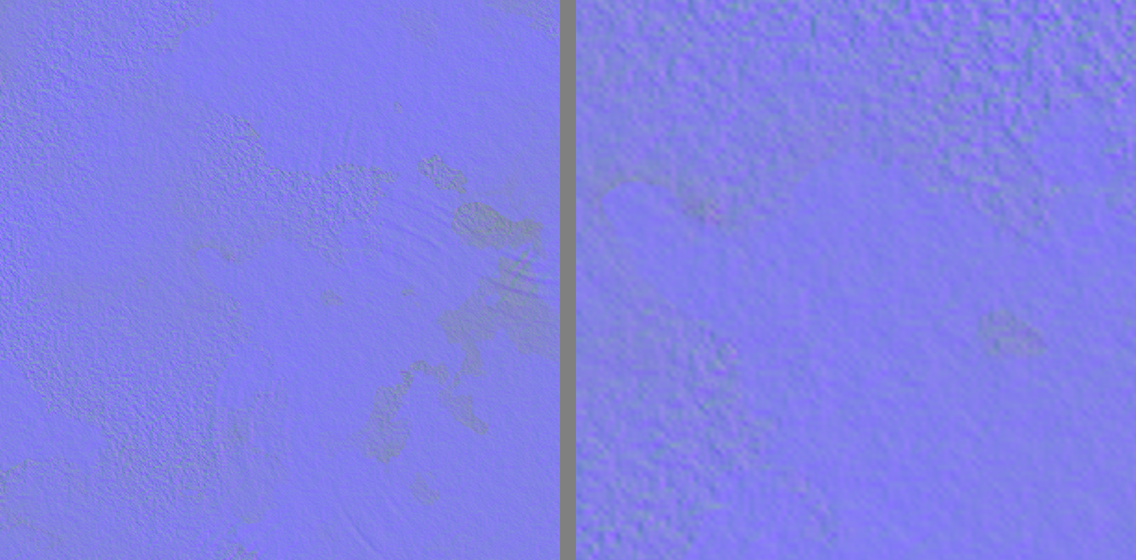
Left, the full canvas; right, a detail of the centre.
Give the GLSL for this texture map, as a WebGL 2 fragment shader.

```glsl
#version 300 es
precision highp float;
// Normal map of weathered plaster: smooth plates, crumbled edges, fine grain and trowel strokes.
uniform vec2 u_resolution;
out vec4 outColor;

const vec3 WORN_COLOR = vec3(0.51, 0.535, 0.74);
const vec3 BASE_COLOR = vec3(0.51, 0.512, 0.885);
const vec3 FLAT_COLOR = vec3(0.51, 0.49, 0.965);
const float PLATE_SCALE = 2.6;
const float PLATE_LEVEL = 0.56;
const float EDGE_JITTER = 0.1;
const float CRUST_WIDTH = 0.02;
const float GRAIN_SCALE = 165.0;
const float GRAIN_SLOPE = 0.00024;
const float BLUE_RELIEF = 0.85;
const float SAMPLE_STEP = 0.0016;
const float STROKE_DENSITY = 110.0;
const int STROKE_GROUPS = 8;

float hash(vec2 cell) {
    uvec2 q = uvec2(ivec2(cell)) * uvec2(1597334673u, 3812015801u);
    uint h = (q.x ^ q.y) * 1597334673u;
    h = (h ^ (h >> 15u)) * 2246822519u;
    h ^= h >> 13u;
    return float(h >> 8u) / 16777216.0;
}

float noise(vec2 p) {
    vec2 cell = floor(p);
    vec2 f = fract(p);
    f = f * f * (3.0 - 2.0 * f);
    float low = mix(hash(cell), hash(cell + vec2(1, 0)), f.x);
    float high = mix(hash(cell + vec2(0, 1)), hash(cell + vec2(1, 1)), f.x);
    return mix(low, high, f.y);
}

float fbm(vec2 p) {
    const mat2 TURN = mat2(1.6, 1.2, -1.2, 1.6);
    float sum = 0.0;
    float gain = 0.5;
    for (int i = 0; i < 6; i++) {
        sum += gain * noise(p);
        p = TURN * p + 17.3;
        gain *= 0.5;
    }
    return sum / 0.984;
}

// Groups of curved parallel ridges, each fading out around a random spot.
float strokes(vec2 p) {
    float sum = 0.0;
    for (int i = 0; i < STROKE_GROUPS; i++) {
        float id = float(i);
        vec2 spot = vec2(hash(vec2(id, 31)), hash(vec2(id, 57)));
        float heading = 6.2832 * hash(vec2(id, 83));
        vec2 toCenter = p - spot - 0.3 * vec2(cos(heading), sin(heading));
        vec2 away = (p - spot) / mix(0.05, 0.1, hash(vec2(id, 91)));
        float ridge = noise(vec2(length(toCenter) * STROKE_DENSITY, dot(p, vec2(13, 9)) + id * 9.0));
        sum += (ridge - 0.5) * exp(-dot(away, away));
    }
    return sum;
}

float relief(vec2 p, float rough) {
    float grain = noise(p * GRAIN_SCALE) + 0.6 * noise(p * GRAIN_SCALE * 1.83 + 41.0);
    float lumps = noise(p * GRAIN_SCALE * 0.37 + 9.0);
    return grain * rough + lumps * 0.9 + strokes(p) * 2.2;
}

void main() {
    vec2 p = gl_FragCoord.xy / u_resolution;

    // Plates lean from upper left to lower right, with ragged outlines.
    vec2 leaning = vec2(p.x - p.y, 1.25 * (p.x + p.y)) * 0.707;
    vec2 warp = vec2(fbm(p * 3.0 + 5.0), fbm(p * 3.0 + 23.0)) - 0.5;
    float ragged = EDGE_JITTER * (fbm(p * 24.0 + 47.0) - 0.5);
    float field = fbm(leaning * PLATE_SCALE + warp * 0.7 + 3.7) + ragged;
    float depth = field - PLATE_LEVEL;
    float plate = smoothstep(-0.004, 0.01, depth);

    // Crumbled crust outside the plates, and thin broken veins.
    float patches = fbm(p * 6.0 + 61.0);
    float crust = exp(min(depth, 0.0) / CRUST_WIDTH) * (1.0 - plate);
    crust *= smoothstep(0.4, 0.58, patches);
    float veinField = fbm(leaning * 2.2 + warp + 71.0) + ragged * 0.5;
    float vein = 1.0 - smoothstep(0.0, 0.016, abs(veinField - 0.5));
    vein *= smoothstep(0.42, 0.6, fbm(p * 9.0 + 13.0));

    // Broad tone: worn areas turn grey, polished areas turn bright blue.
    float broad = fbm(leaning * 2.8 + warp * 1.5 + 101.0) - 0.5;
    float mottle = fbm(p * 22.0 + 37.0) - 0.5;
    float tone = -0.13 + broad * 2.8 + mottle * 0.6;
    tone = mix(tone, 0.6 + broad * 1.2 + mottle * 0.25, plate * 0.85);
    tone -= crust * 0.75 + vein * 0.45;

    // Fine surface slope, stronger in scattered rough zones.
    float roughZone = smoothstep(0.42, 0.74, fbm(p * 4.0 + 131.0));
    float rough = mix(0.75 + 1.1 * roughZone + 0.5 * max(crust, vein), 0.5, plate * 0.8);
    float height = relief(p, rough);
    vec2 slope = vec2(relief(p + vec2(SAMPLE_STEP, 0), rough),
                      relief(p + vec2(0, SAMPLE_STEP), rough)) - height;
    slope *= GRAIN_SLOPE / SAMPLE_STEP;

    vec3 color = mix(BASE_COLOR, FLAT_COLOR, clamp(tone, 0.0, 1.0));
    color = mix(color, WORN_COLOR, clamp(-tone, 0.0, 1.2));
    color.rg -= slope;
    color.b += BLUE_RELIEF * (slope.y - slope.x) - 2.0 * dot(slope, slope);
    outColor = vec4(clamp(color, 0.0, 1.0), 1.0);
}
```
